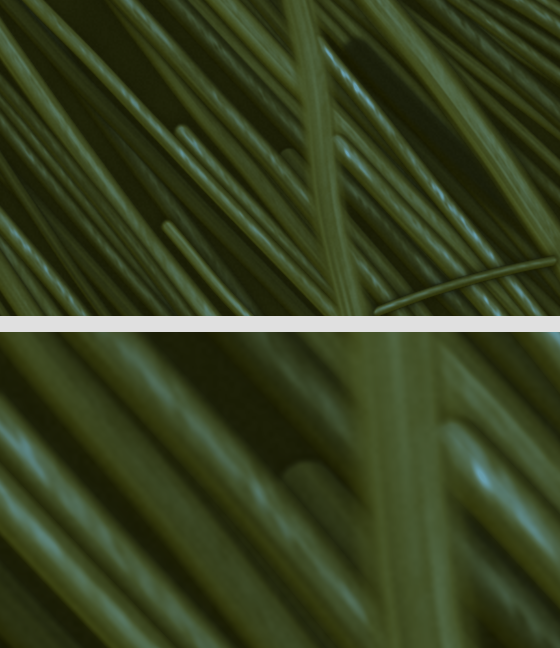
Top, the full canvas; bottom, a detail of the centre.
Give the GLSL for this texture, as a WebGL 2 fragment shader.

```glsl
#version 300 es
precision highp float;

uniform vec2 u_resolution;
out vec4 fragColor;

const int FIBRE_COUNT = 38;
const float MIN_RADIUS = 0.019;
const float MAX_RADIUS = 0.044;
const float GAP_LIGHT = 0.17;
const float SHADOW_DEPTH = 0.42;
const float GRAIN = 0.012;
const vec3 BLACK_MOSS = vec3(0.075, 0.085, 0.025);
const vec3 DEEP_MOSS = vec3(0.12, 0.14, 0.05);
const vec3 MOSS = vec3(0.19, 0.22, 0.08);
const vec3 OLIVE = vec3(0.26, 0.31, 0.14);
const vec3 SAGE = vec3(0.33, 0.42, 0.28);
const vec3 PALE = vec3(0.40, 0.56, 0.51);
const vec3 COOL_SHIFT = vec3(-0.015, 0.008, 0.085);

struct Fibre {
    vec2 anchor;
    float angle, radius, start, blur, tone, sheen, seed;
};

float hash(float n) {
    return fract(sin(n * 12.9898) * 4375.85);
}

float hash2(vec2 p) {
    vec3 q = fract(p.xyx * vec3(0.1031, 0.1030, 0.0973));
    q += dot(q, q.yzx + 33.33);
    return fract((q.x + q.y) * q.z);
}

float noise(vec2 p) {
    vec2 i = floor(p), f = fract(p);
    f = f * f * (3.0 - 2.0 * f);
    return mix(mix(hash2(i), hash2(i + vec2(1, 0)), f.x),
               mix(hash2(i + vec2(0, 1)), hash2(i + vec2(1, 1)), f.x), f.y);
}

// Shades a rounded strand; across runs from -1 to 1 over its width.
// The surface holds lightness in x and coolness in y.
void shadeStrand(inout vec2 surface, float along, float across, float mask, Fibre f) {
    float body = sqrt(max(0.0, 1.0 - across * across));
    float w = across * f.radius;
    float streak = noise(vec2(along * 3.0, w * 130.0) + f.seed * 17.0);
    float patches = noise(vec2(along * 5.0, f.seed * 31.0));
    float speckle = noise(vec2(along * 48.0 + w * 60.0, w * 95.0) + f.seed * 53.0);
    float glint = exp(-pow((across - 0.22) / 0.42, 2.0));
    glint *= f.sheen * (0.35 + 0.65 * patches) * (0.55 + 0.9 * speckle);
    float light = f.tone * (0.38 + 0.62 * body) * (0.84 + 0.32 * streak) + glint;
    float cool = 1.9 * glint - 0.45 * smoothstep(0.2, 0.9, -across);
    surface = mix(surface, vec2(light, cool), mask);
}

void addFibre(inout vec2 surface, vec2 p, Fibre f) {
    vec2 dir = vec2(cos(f.angle), -sin(f.angle));
    vec2 rel = p - f.anchor;
    float along = dot(rel, dir);
    float bend = (hash(f.seed + 8.0) - 0.5) * 0.12;
    float across = dot(rel, vec2(-dir.y, dir.x)) + bend * along * along;
    across += 0.008 * (noise(vec2(along * 3.5, f.seed * 9.0)) - 0.5);
    float cap = min(along - f.start, 0.0);
    float d = length(vec2(cap, across)) - f.radius;
    surface.x *= 1.0 - SHADOW_DEPTH * exp(-max(d, 0.0) / 0.014);
    float mask = 1.0 - smoothstep(-f.blur, f.blur, d);
    shadeStrand(surface, along, across / f.radius, mask, f);
}

vec3 ramp(float v) {
    vec3 c = mix(BLACK_MOSS, DEEP_MOSS, clamp(v * 4.0, 0.0, 1.0));
    c = mix(c, MOSS, clamp(v * 4.0 - 1.0, 0.0, 1.0));
    c = mix(c, OLIVE, clamp(v * 4.0 - 2.0, 0.0, 1.0));
    c = mix(c, SAGE, clamp(v * 4.0 - 3.0, 0.0, 1.0));
    return mix(c, PALE, clamp(v * 4.0 - 4.0, 0.0, 1.3));
}

void main() {
    vec2 p = gl_FragCoord.xy / u_resolution.y;
    vec2 surface = vec2(GAP_LIGHT + 0.12 * noise(p * 7.0), -0.2);

    // Overlapping bundle, fanning out towards the upper right
    for (int i = 0; i < FIBRE_COUNT; i++) {
        float s = float(i) + 1.0;
        float u = fract(s * 0.618034);
        float angle = mix(0.93, 0.75, u) - 0.2 * smoothstep(0.7, 0.95, u);
        angle += 0.14 * (hash(s + 0.3) - 0.5);
        float radius = mix(MIN_RADIUS, MAX_RADIUS, hash(s + 20.0));
        float start = hash(s + 40.0) < 0.25 ? mix(-0.4, 0.1, hash(s + 50.0)) : -4.0;
        float blur = mix(0.005, 0.013, hash(s + 60.0));
        float tone = mix(0.36, 0.88, hash(s + 70.0));
        float sheen = 0.58 * hash(s + 80.0);
        vec2 anchor = mix(vec2(-0.05), vec2(1.83, 1.05), u);
        addFibre(surface, p, Fibre(anchor, angle, radius, start, blur, tone, sheen, s));
    }

    // Deep groove and the two glossy tips beside it
    addFibre(surface, p, Fibre(vec2(1.13, 0.83), 0.82, 0.040, 0.0, 0.025, 0.16, 0.0, 91.0));
    addFibre(surface, p, Fibre(vec2(1.01, 0.86), 0.91, 0.028, 0.0, 0.007, 0.66, 0.72, 92.0));
    addFibre(surface, p, Fibre(vec2(1.07, 0.54), 0.79, 0.034, 0.0, 0.007, 0.68, 0.60, 93.0));

    // Defocused foreground strands
    addFibre(surface, p, Fibre(vec2(1.19, 1.0), 0.89, 0.055, -4.0, 0.025, 0.80, 0.22, 94.0));
    float drop = 1.0 - p.y;
    float centre = 0.94 + 0.17 * drop + 0.012 * sin(drop * 7.0);
    float v = (p.x - centre) / 0.058;
    Fibre veil = Fibre(vec2(0.0), 0.0, 0.058, 0.0, 0.0, 0.76, 0.10, 95.0);
    shadeStrand(surface, drop, v * 0.7, 1.0 - smoothstep(0.45, 1.3, abs(v)), veil);

    // Thin arched strand at the lower right
    float x = p.x - 1.2;
    float slope = 0.40 - 0.41 * x;
    float arc = (p.y - 0.016 - 0.40 * x + 0.204 * x * x) / sqrt(1.0 + slope * slope);
    float d = length(vec2(max(x - 0.545, 0.0) + min(x, 0.0), arc)) - 0.016;
    surface.x *= 1.0 - 0.5 * exp(-max(d, 0.0) / 0.016);
    Fibre thin = Fibre(vec2(0.0), 0.0, 0.016, 0.0, 0.0, 0.64, 0.42, 96.0);
    shadeStrand(surface, x, arc / 0.016, 1.0 - smoothstep(-0.006, 0.006, d), thin);

    vec3 colour = ramp(surface.x) + COOL_SHIFT * clamp(surface.y, -0.4, 1.0);
    colour += GRAIN * (noise(p * 170.0) - 0.5);
    fragColor = vec4(clamp(colour, 0.0, 1.0), 1.0);
}
```
